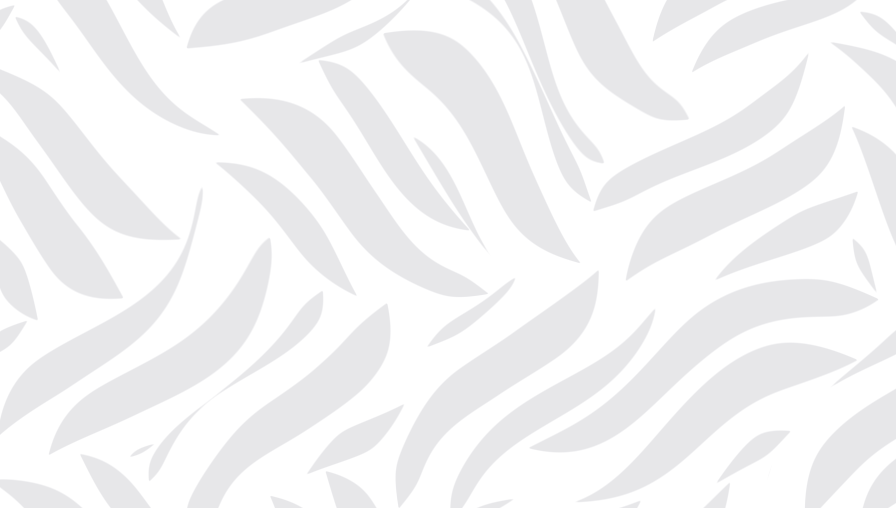
Reproduce this pattern procedurally as a Shadertoy shader.

```glsl
const vec3 PAPER = vec3(1.0);
const vec3 LEAF_GREY = vec3(0.905, 0.905, 0.915);
const float CELL = 0.41;        // spacing of the leaf clusters
const float PITCH = 0.125;      // spacing of leaves inside a cluster
const float HALF_WIDTH = 0.047; // widest half thickness of a leaf
const float TAPER = 0.13;       // depth over which a tip narrows

struct Cluster {
    vec2 centre;
    float angle;
    float bend;
    float fan;
    float phase;
};

vec3 hash3(vec2 p) {
    vec3 q = fract(p.xyx * vec3(0.1031, 0.1030, 0.0973));
    q += dot(q, q.yxz + 33.33);
    return fract((q.xxy + q.yzz) * q.zyx);
}

// Each grid cell owns one cluster; most rise to the right, some fall
Cluster makeCluster(vec2 id) {
    vec3 place = hash3(id + 17.0);
    vec3 style = hash3(id + 71.0);
    bool rising = style.x < 0.64;
    float angle = rising ? mix(0.35, 1.05, style.x / 0.64)
                         : mix(-0.8, -0.3, (style.x - 0.64) / 0.36);
    float bend = rising && angle < 0.68 ? 0.055 : -0.055;
    vec2 centre = (id + 0.5 + 0.55 * (place.xy - 0.5)) * CELL;
    return Cluster(centre, angle, bend, 2.0 * style.y - 1.0, style.z);
}

mat2 rotation(float a) {
    return mat2(cos(a), sin(a), -sin(a), cos(a));
}

float fanScale(float fan, float along) {
    return exp(fan * clamp(along, -0.4, 0.4));
}

// Local axes: x runs along the S-curve, y counts across it
vec2 toLocal(Cluster c, vec2 p) {
    vec2 q = (p - c.centre) * rotation(c.angle);
    return vec2(q.x, (q.y - c.bend * sin(8.0 * q.x)) * fanScale(c.fan, q.x));
}

vec2 toCanvas(Cluster c, vec2 q) {
    float across = q.y / fanScale(c.fan, q.x) + c.bend * sin(8.0 * q.x);
    return c.centre + rotation(c.angle) * vec2(q.x, across);
}

// Elongated distance from the heart of a cluster
float reach(vec2 local) {
    return length(local * vec2(0.63, 1.3));
}

// Depth of a point inside its cluster, with a smooth minimum over rivals
float depthInside(vec2 ownId, float ownReach, vec2 p) {
    const float SHARPNESS = 45.0;
    vec2 base = floor(p / CELL);
    float sum = 1e-9;
    for (int j = -2; j <= 2; j++) {
        for (int i = -2; i <= 2; i++) {
            vec2 id = base + vec2(i, j);
            if (id == ownId) continue;
            sum += exp(-SHARPNESS * reach(toLocal(makeCluster(id), p)));
        }
    }
    return 0.5 * (-log(sum) / SHARPNESS - ownReach);
}

// Coverage of the nearest leaf of one cluster
float leafCoverage(vec2 id, vec2 p, float soft) {
    Cluster c = makeCluster(id);
    vec2 local = toLocal(c, p);
    if (reach(local) > 0.48) return 0.0;

    float row = round(local.y / PITCH - c.phase) + c.phase;
    vec2 spine = vec2(local.x, row * PITCH);
    float depth = depthInside(id, reach(spine), toCanvas(c, spine));
    float t = clamp(depth / TAPER, 0.0, 1.0);
    float halfWidth = HALF_WIDTH * t * (2.0 - t);
    float edge = abs(local.y - spine.y) - halfWidth;
    return (1.0 - smoothstep(-soft, soft, edge)) * smoothstep(0.0, soft, halfWidth);
}

void mainImage(out vec4 fragColor, in vec2 fragCoord) {
    vec2 p = fragCoord / iResolution.y;
    float soft = 1.0 / iResolution.y;
    vec2 base = floor(p / CELL);

    float leaf = 0.0;
    for (int j = -2; j <= 2; j++) {
        for (int i = -2; i <= 2; i++) {
            leaf = max(leaf, leafCoverage(base + vec2(i, j), p, soft));
        }
    }
    fragColor = vec4(mix(PAPER, LEAF_GREY, leaf), 1.0);
}
```
